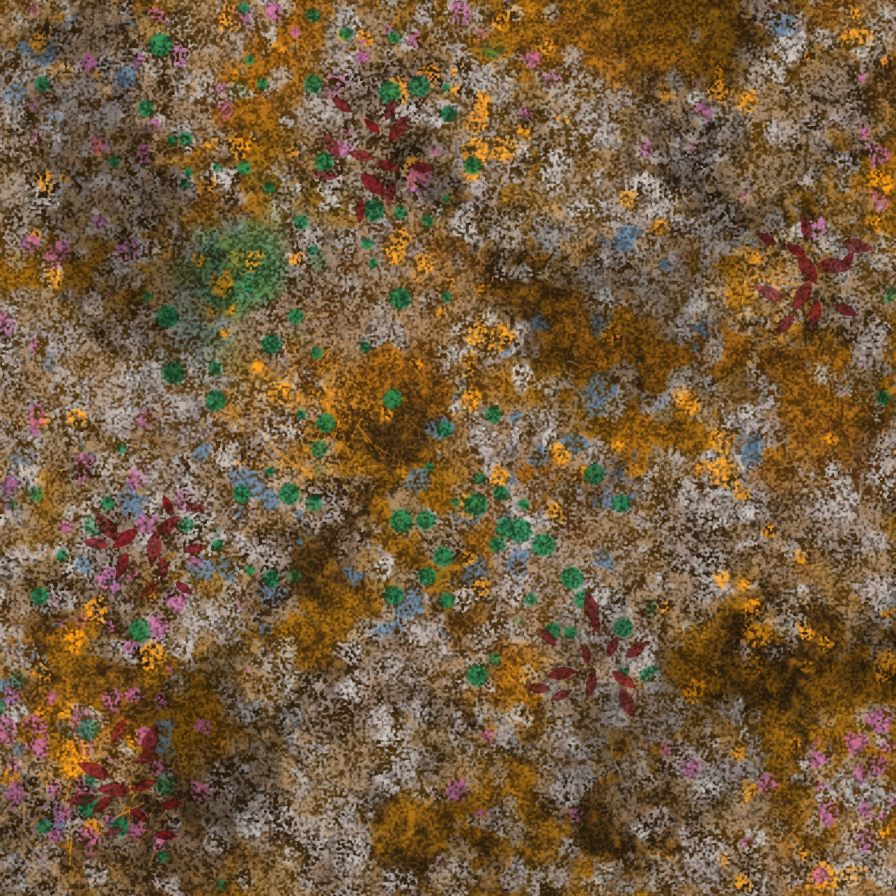
A three.js fragment shader for this texture:

```glsl
varying vec2 vUv;

const vec3 UMBER = vec3(0.28, 0.19, 0.08);
const vec3 OCHRE = vec3(0.50, 0.33, 0.07);
const vec3 RUST = vec3(0.56, 0.34, 0.09);
const vec3 MAUVE = vec3(0.50, 0.45, 0.43);
const vec3 PALE = vec3(0.64, 0.62, 0.60);
const vec3 BLUE = vec3(0.29, 0.40, 0.50);
const vec3 PINK = vec3(0.62, 0.32, 0.50);
const vec3 ORANGE = vec3(0.80, 0.50, 0.08);
const vec3 GREEN = vec3(0.12, 0.40, 0.23);
const vec3 CRIMSON = vec3(0.40, 0.09, 0.10);
const float GREY_LAYERS = 5.0;
const float STRAW_LAYERS = 7.0;
const float STRAW_SCALE = 16.0;
const float STRAW_WIDTH = 0.0015;
const float NESTS = 4.0;
const float SPRAYS = 5.0;
const float LEAVES = 12.0;
const float SPRAY_RADIUS = 0.068;
const vec2 LEAF_SIZE = vec2(0.018, 0.0072);
const vec2 SPREAD = vec2(0.7549, 0.5698);
const vec2 MIST_CENTRE = vec2(0.27, 0.69);

vec2 hash2(vec2 p) {
  vec3 q = fract(p.xyx * vec3(0.1031, 0.1030, 0.0973));
  q += dot(q, q.yzx + 33.33);
  return fract((q.xx + q.yz) * q.zy);
}

vec2 neighbour(float n) {
  float row = floor((n + 0.5) / 3.0);
  return vec2(n - 3.0 * row, row) - 1.0;
}

vec2 heading(float angle) { return vec2(cos(angle), sin(angle)); }

// Smooth cellular noise: random cell values blended by distance
float cells(vec2 p) {
  vec2 sum = vec2(0.0005, 0.001);
  for (float n = 0.0; n < 9.0; n++) {
    vec2 c = floor(p) + neighbour(n), d = p - c - 0.15 - 0.7 * hash2(c);
    float w = max(0.0, 1.1 - dot(d, d));
    sum += w * w * vec2(hash2(c + 57.0).x, 1.0);
  }
  return sum.x / sum.y;
}

float cloud(vec2 p) {
  float sum = 0.0, weight = 0.5;
  for (int i = 0; i < 4; i++) {
    sum += weight * cells(p);
    p = p * 2.03 + 17.3;
    weight *= 0.55;
  }
  return sum / 1.01;
}

// Scattered paint dabs: x is coverage, y is a random tone per dab
vec2 dabs(vec2 p, float scale, float seed, float density, float rough) {
  vec2 q = p * scale + seed, best = vec2(0.0);
  for (float n = 0.0; n < 9.0; n++) {
    vec2 c = floor(q) + neighbour(n), h = hash2(c + seed), k = hash2(c + seed + 31.0);
    float d = length(q - c - 0.2 - 0.6 * h) - mix(0.16, 0.46, k.x) + rough;
    float a = smoothstep(k.y, k.y + 0.08, density) * (1.0 - smoothstep(-0.1, 0.1, d));
    if (a > best.x) best = vec2(a, h.x);
  }
  return best;
}

// Dabs of one colour gathered in loose drifts
vec3 drift(vec3 col, vec3 paint, vec2 p, float scale, float rough, float opacity) {
  float gather = smoothstep(0.35, 0.75, cells(p * 4.0 + scale * 3.0));
  return mix(col, paint, opacity * dabs(p, scale, scale * 7.0, 0.27 * gather, rough).x);
}

// Thin crossing straws, one per cell and layer
float straws(vec2 p) {
  float cover = 0.0;
  for (float i = 0.0; i < STRAW_LAYERS; i++) {
    vec2 q = p * STRAW_SCALE + i * 13.37;
    for (float n = 0.0; n < 9.0; n++) {
      vec2 c = floor(q) + neighbour(n), h = hash2(c + i * 7.0), k = hash2(c + 91.0);
      vec2 dir = heading(h.x * 6.283), d = q - c - k;
      float reach = 0.25 + 0.3 * h.y;
      d -= dir * clamp(dot(d, dir), -reach, reach);
      float line = 1.0 - smoothstep(0.2, 1.0, length(d) / (STRAW_SCALE * STRAW_WIDTH));
      cover = max(cover, line * (0.4 + 0.6 * k.y));
    }
  }
  return cover;
}

// Sprays of pointed leaves on golden-angle spirals
float leaves(vec2 p) {
  float cover = 0.0;
  for (float i = 0.0; i < SPRAYS; i++) {
    vec2 centre = fract(vec2(0.15, 0.12) + i * SPREAD);
    for (float j = 0.0; j < LEAVES; j++) {
      vec2 h = hash2(vec2(i * 19.0, j + 3.0));
      float turn = j * 2.4 + h.x + i;
      vec2 d = p - centre - SPRAY_RADIUS * sqrt((j + 0.4) / LEAVES) * heading(turn);
      vec2 axis = heading(turn + (h.y - 0.5) * 1.8);
      vec2 q = vec2(dot(d, axis), axis.x * d.y - axis.y * d.x) / (LEAF_SIZE * mix(0.65, 1.2, h.x));
      float edge = abs(q.y) - (1.0 - q.x * q.x) * (1.0 - 0.25 * clamp(q.x, -1.0, 1.0));
      cover = max(cover, (1.0 - smoothstep(-0.12, 0.12, edge)) * (0.65 + 0.3 * h.y));
    }
  }
  return cover;
}

void main() {
  vec2 p = vUv;
  float broad = cloud(p * 4.0), mid = cloud(p * 15.0 + 5.0);
  float fine = cloud(p * 75.0 + 9.0), speck = cells(p * 390.0);
  float rough = (cloud(p * 42.0 + 3.0) - 0.5) * 1.1 + (fine - 0.5) * 0.35;
  float wear = smoothstep(0.27, 0.57, fine * 0.55 + speck * 0.45);
  // Earthy ground, rust stains and dusty haze
  vec3 col = mix(UMBER, OCHRE, smoothstep(0.36, 0.6, mid * 0.6 + broad * 0.4 + (fine - 0.5) * 0.3));
  col = mix(col, RUST, 0.6 * smoothstep(0.48, 0.66, cloud(p * 6.0 + 20.0)));
  float haze = smoothstep(0.38, 0.6, cloud(p * 8.0 + 60.0));
  col = mix(col, MAUVE, 0.65 * haze * wear);
  // Grey dabs, smaller and paler towards the top
  float crowd = smoothstep(0.33, 0.63, broad * 0.5 + haze * 0.2 + 0.18);
  for (float i = 0.0; i < GREY_LAYERS; i++) {
    vec2 dab = dabs(p, 12.0 + 5.0 * i, 11.0 + 23.0 * i, crowd * (0.9 - 0.14 * i), rough);
    vec3 grey = mix(MAUVE, PALE, clamp(dab.y * 0.7 + i * 0.14 - 0.25, 0.0, 1.0));
    col = mix(col, grey, dab.x * wear * (0.56 + 0.08 * i));
  }
  // Green mist and straw nests
  float mist = exp(-dot(p - MIST_CENTRE, p - MIST_CENTRE) * 170.0);
  col = mix(col, GREEN, 0.7 * mist * smoothstep(0.35, 0.62, mid));
  float nest = 0.0;
  for (float i = 0.0; i < NESTS; i++) {
    float away = length(p - fract(vec2(0.34, 0.53) + i * SPREAD)) / (0.14 - 0.022 * i);
    nest = max(nest, 1.0 - smoothstep(0.35, 1.0, away + mid - 0.5));
  }
  col = mix(col, ORANGE, nest * (0.28 * wear * smoothstep(0.4, 0.65, mid) + 0.55 * straws(p)));
  // Coloured dabs and worn leaves
  col = drift(col, BLUE, p, 29.0, rough, 0.75 * wear);
  col = drift(col, ORANGE, p, 33.0, rough, 0.8 * wear);
  col = drift(col, PINK, p, 38.0, rough, 0.75 * wear);
  col = drift(col, GREEN, p, 35.0, rough * 0.12, 0.85);
  col = mix(col, CRIMSON, leaves(p) * mix(0.6, 1.0, wear));
  // Dark smudges and fine grain
  col *= 1.0 - 0.3 * smoothstep(0.5, 0.7, cloud(p * 7.0 + 88.0 + rough * 0.6));
  float grain = smoothstep(0.2, 0.8, fine * 0.45 + speck * 0.55);
  gl_FragColor = vec4(col * mix(0.66, 1.36, grain), 1.0);
}
```
